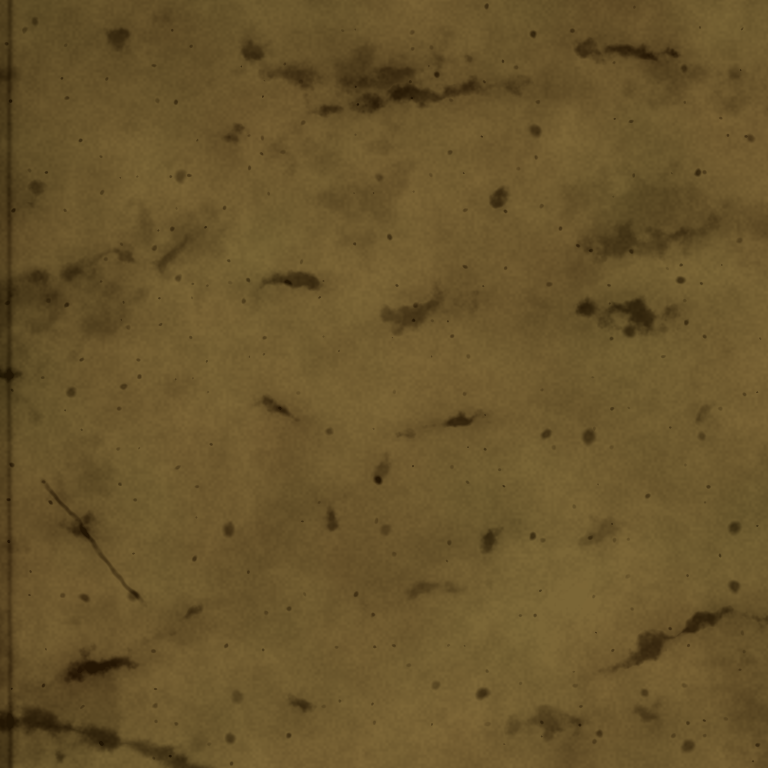
Write a Shadertoy shader that draws this texture.

```glsl
#define DARK_STAIN vec3(0.19, 0.135, 0.045)
#define PALE_HIDE vec3(0.465, 0.38, 0.20)
#define LIGHT_CENTRE vec2(0.62, 0.33)
#define LIGHT_FALLOFF 0.34
#define STREAK_COUNT 30
#define STREAK_TILT 0.2
#define STREAK_DEPTH 0.85
#define MOTTLE 0.55
#define GRAIN 0.13
#define SPECK_SHARE 0.16

float hash(vec2 p) {
    vec3 q = fract(p.xyx * 0.1031);
    q += dot(q, q.yzx + 33.33);
    return fract((q.x + q.y) * q.z);
}

float noise(vec2 p) {
    vec2 cell = floor(p), f = fract(p);
    f = f * f * (3.0 - 2.0 * f);
    vec2 e = vec2(1.0, 0.0);
    return mix(mix(hash(cell), hash(cell + e.xy), f.x),
               mix(hash(cell + e.yx), hash(cell + e.xx), f.x), f.y);
}

// Layered noise, centred on zero
float fbm(vec2 p) {
    float sum = 0.0, amp = 0.533;
    for (int i = 0; i < 4; i++) {
        sum += amp * (noise(p) - 0.5);
        p = mat2(1.6, 1.2, -1.2, 1.6) * p + 17.3;
        amp *= 0.5;
    }
    return sum;
}

float segmentDistance(vec2 p, vec2 a, vec2 b) {
    vec2 ab = b - a;
    return length(p - a - ab * clamp(dot(p - a, ab) / dot(ab, ab), 0.0, 1.0));
}

// Ragged, tilted stains with a faint halo
float streaks(vec2 p, float ragged) {
    float dark = 0.0;
    for (int i = 0; i < STREAK_COUNT; i++) {
        float id = float(i);
        vec2 jitter = vec2(hash(vec2(id, 3.7)), hash(vec2(id, 8.1))) - 0.5;
        vec2 centre = fract(vec2(0.53, 0.36) + id * vec2(0.7549, 0.5698)) + 0.12 * jitter;
        float size = hash(vec2(id, 21.4));
        float angle = STREAK_TILT + 1.1 * (hash(vec2(id, 5.2)) - 0.5) * (1.2 - size);
        float c = cos(angle), s = sin(angle);
        vec2 q = mat2(c, -s, s, c) * (p - centre);
        vec2 extent = vec2(mix(0.014, 0.12, size * size), mix(0.009, 0.019, hash(vec2(id, 13.9))));
        float reach = length(q / extent);
        float core = smoothstep(-0.1, 0.95, 1.0 - reach + 2.6 * ragged);
        float halo = 0.26 * exp(-0.35 * reach * reach);
        float depth = mix(0.4, 1.0, hash(vec2(id, 30.6)));
        dark = max(dark, depth * (core * 0.85 + halo));
    }
    return dark;
}

// Small dots, one at most in each cell
float specks(vec2 p, float cells) {
    vec2 g = p * cells, cell = floor(g);
    vec2 centre = 0.3 + 0.4 * vec2(hash(cell + 4.0), hash(cell + 57.0));
    float radius = mix(0.05, 0.13, hash(cell + 91.0));
    float dot1 = smoothstep(radius * 1.5, radius * 0.4, length(fract(g) - centre));
    return dot1 * step(hash(cell + cells), SPECK_SHARE) * mix(0.3, 0.8, hash(cell + 132.0));
}

void mainImage(out vec4 fragColor, in vec2 fragCoord) {
    vec2 uv = fragCoord / iResolution.xy;
    vec2 p = uv + 3.0;
    float broad = fbm(p * 4.0);
    float ragged = fbm(p * 42.0);
    vec2 warp = vec2(fbm(p * 15.0), fbm(p * 15.0 + 40.0));

    // Uneven light and mottled surface
    vec2 fromLight = uv - LIGHT_CENTRE;
    float tone = 0.96 - LIGHT_FALLOFF * dot(fromLight, fromLight);
    tone += MOTTLE * (0.7 * broad + 0.45 * warp.x + 0.4 * ragged);
    tone += GRAIN * (noise(p * 260.0) - 0.5);

    // Clouded smudges, denser away from the light
    float cloud = fbm(p * vec2(8.0, 10.0) + 71.0) + 0.45 * ragged;
    float spread = smoothstep(0.1, 0.7, length(fromLight));
    tone -= 0.36 * smoothstep(0.04, 0.3, cloud) * mix(0.4, 1.0, spread);

    // Stains and specks
    tone -= STREAK_DEPTH * streaks(uv + 0.07 * warp, ragged);
    vec2 speckPoint = p + 0.012 * warp + 0.008 * ragged;
    tone -= max(specks(speckPoint, 15.0), 0.75 * specks(speckPoint, 42.0));

    // Thin scratch and creased lower corner
    float scratch = segmentDistance(uv + 0.025 * warp, vec2(0.055, 0.37), vec2(0.185, 0.21));
    tone -= 0.5 * smoothstep(0.0045, 0.0005, scratch) * smoothstep(-0.25, 0.1, ragged);
    float crease = segmentDistance(uv + 0.05 * warp, vec2(0.0, 0.08), vec2(0.28, -0.005));
    tone -= 0.6 * smoothstep(0.02, 0.0, crease - 0.03 * ragged);

    // Worn left border with a dark fold
    float fold = (uv.x - 0.013 - 0.004 * broad) / 0.0035;
    tone -= 0.32 * exp(-fold * fold) + 0.22 * smoothstep(0.03, 0.0, uv.x);

    vec3 color = mix(DARK_STAIN, PALE_HIDE, clamp(tone, -0.2, 1.08));
    color += vec3(0.02, -0.006, 0.0) * fbm(p * 6.0 + 23.0);
    fragColor = vec4(color, 1.0);
}
```
